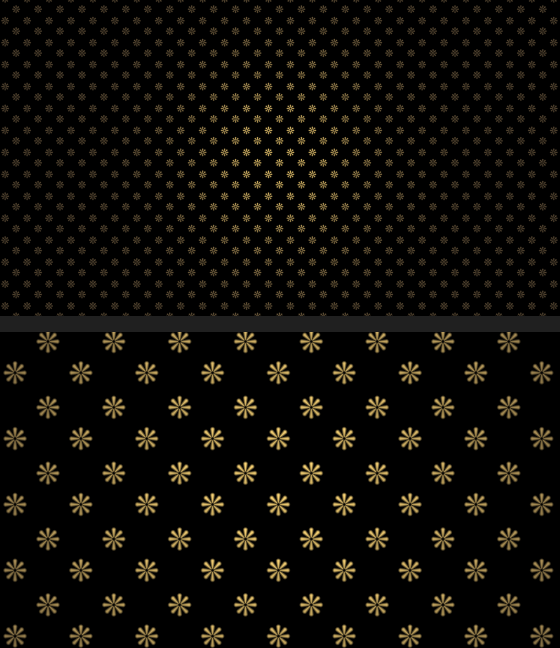
Top, the full canvas; bottom, a detail of the centre.
Give the GLSL for this pattern, as a Shadertoy shader.

```glsl
const float TAU = 6.2831853;

// Offset from the nearest point of a square lattice with unit spacing
vec2 latticeOffset(vec2 p, vec2 origin) {
    vec2 q = p - origin;
    return q - round(q);
}

// Fold the plane into one sector centred on the x axis
vec2 foldSectors(vec2 p, float count) {
    float sector = TAU / count;
    float angle = atan(p.y, p.x + 1e-6);
    angle -= sector * round(angle / sector);
    return length(p) * vec2(cos(angle), sin(angle));
}

// Petal along the x axis, widening from its root to its rounded tip
float petalDistance(vec2 p, float root, float tip, float rootRadius, float tipRadius) {
    float along = clamp((p.x - root) / (tip - root), 0.0, 1.0);
    vec2 nearest = vec2(mix(root, tip, along), 0.0);
    return length(p - nearest) - mix(rootRadius, tipRadius, along);
}

float flowerDistance(vec2 p, float petals) {
    return petalDistance(foldSectors(p, petals), 0.035, 0.142, 0.010, 0.026);
}

float coverage(float dist, float softness) {
    return smoothstep(softness, -softness, dist);
}

// Gold lit from the middle, fading to dull bronze
vec3 goldColour(vec2 fromCentre, float spread) {
    vec3 bronze = vec3(0.37, 0.305, 0.215);
    vec3 gold = vec3(0.92, 0.78, 0.43);
    float glow = exp(-dot(fromCentre, fromCentre) / (spread * spread));
    return mix(bronze, gold, glow);
}

void mainImage(out vec4 fragColor, in vec2 fragCoord) {
    const float repeatsDown = 14.4;
    vec2 uv = fragCoord / iResolution.y;
    vec2 cell = uv * repeatsDown;
    float pixel = repeatsDown / iResolution.y;

    // Two interleaved lattices of eight-petalled flowers
    vec2 first = latticeOffset(cell, vec2(0.235, 0.455));
    vec2 second = latticeOffset(cell, vec2(0.735, 0.98));
    vec2 local = dot(first, first) < dot(second, second) ? first : second;

    // Soft edges, never narrower than the pixel grid allows
    float softness = max(0.9 * pixel, 0.022);
    float flower = coverage(flowerDistance(local, 8.0), softness);

    // Radial light, with a slight sheen across each flower
    vec2 fromCentre = uv - 0.5 * iResolution.xy / iResolution.y;
    float sheen = 1.0 + 0.6 * local.y;
    vec3 colour = goldColour(fromCentre, 0.32) * sheen * flower;

    fragColor = vec4(colour, 1.0);
}
```
